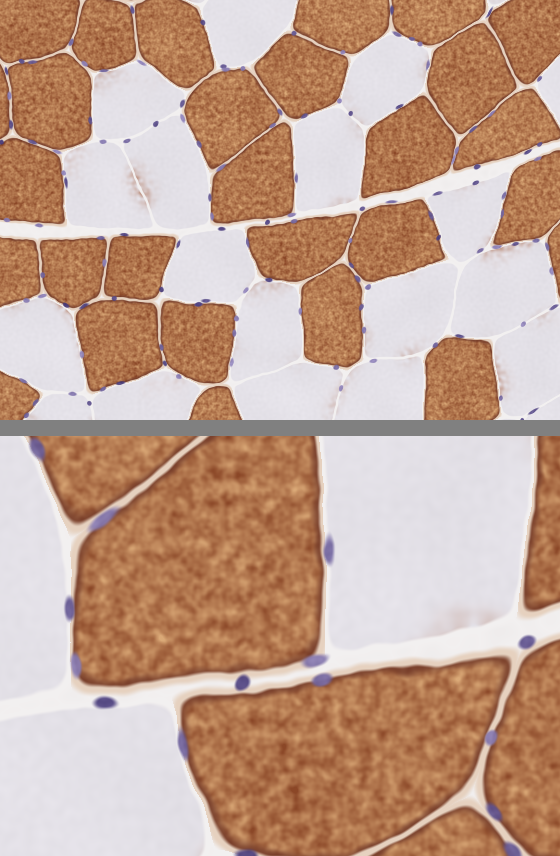
Top: the whole. Bottom: its middle third, enlarged.
Write a Shadertoy shader that draws this texture.

```glsl
// Stained muscle tissue in cross section: brown and pale fibres, thin seams, blue nuclei.
// Fibres are rounded Voronoi cells, split by a curved band of connective tissue;
// nuclei are scattered on a grid and pulled onto the nearest fibre border.

#define FIBRE_SIZE 0.19
#define BROWN_SHARE 0.56
#define CORNER_SHARPNESS 26.0
#define SEAM_HALF_WIDTH 0.0028
#define SOFTNESS 0.0016
#define GRAIN_SCALE 92.0
#define NUCLEUS_GRID 0.06
#define NUCLEUS_SHARE 0.62
#define NUCLEUS_RADII vec2(0.0092, 0.0050)

const vec3 BROWN_DARK = vec3(0.57, 0.31, 0.18);
const vec3 BROWN_LIGHT = vec3(0.83, 0.63, 0.44);
const vec3 RIM = vec3(0.43, 0.21, 0.15);
const vec3 PALE = vec3(0.893, 0.882, 0.908);
const vec3 STAIN = vec3(0.70, 0.49, 0.40);
const vec3 SEAM_CREAM = vec3(0.90, 0.82, 0.75);
const vec3 SEAM_WHITE = vec3(0.95, 0.94, 0.94);
const vec3 NUCLEUS_DARK = vec3(0.27, 0.22, 0.47);
const vec3 NUCLEUS_LIGHT = vec3(0.58, 0.53, 0.74);

struct Fibre {
    vec2 id;        // grid cell of its seed
    vec2 outward;   // direction to the nearest border
    float border;   // distance to that border
    float depth;    // the same with rounded corners
};

vec2 hash2(vec2 p) {
    vec3 q = fract(p.xyx * vec3(0.1031, 0.1030, 0.0973));
    q += dot(q, q.yzx + 33.33);
    return fract((q.xx + q.yz) * q.zy);
}

float gradientNoise(vec2 p) {
    vec2 i = floor(p), f = fract(p);
    vec2 u = f * f * f * (f * (f * 6.0 - 15.0) + 10.0);
    vec2 e = vec2(0.0, 1.0);
    float a = dot(hash2(i) * 2.0 - 1.0, f);
    float b = dot(hash2(i + e.yx) * 2.0 - 1.0, f - e.yx);
    float c = dot(hash2(i + e.xy) * 2.0 - 1.0, f - e.xy);
    float d = dot(hash2(i + e.yy) * 2.0 - 1.0, f - e.yy);
    return mix(mix(a, b, u.x), mix(c, d, u.x), u.y);
}

float bandHeight(float x) { return 0.445 + 0.18 * (x - 0.25) * (x - 0.25); }

float bandHalfWidth(float x) { return 0.005 + 0.014 * pow(abs(cos(x * 2.9)), 4.0); }

// Staggered, jittered seed of a fibre
vec2 seedOf(vec2 id) {
    return id + vec2(0.5 * mod(id.y, 2.0) - 0.25, 0.0) + mix(vec2(0.2), vec2(0.8), hash2(id + 71.0));
}

// Voronoi search limited to the seeds on this side of the band (y = 0)
Fibre findFibre(vec2 p) {
    vec2 s = p / FIBRE_SIZE, base = floor(s), toSeed = vec2(0.0);
    Fibre f;
    float nearest = 1e5;
    for (int k = 0; k < 25; k++) {
        vec2 id = base + vec2(k % 5 - 2, k / 5 - 2);
        if ((id.y < 0.0) != (s.y < 0.0)) continue;
        vec2 r = seedOf(id) - s;
        if (dot(r, r) < nearest) { nearest = dot(r, r); toSeed = r; f.id = id; }
    }
    f.border = abs(p.y) - bandHalfWidth(p.x);
    f.outward = vec2(0.0, p.y < 0.0 ? 1.0 : -1.0);
    float sum = exp(-CORNER_SHARPNESS * f.border / FIBRE_SIZE);
    for (int k = 0; k < 25; k++) {
        vec2 id = base + vec2(k % 5 - 2, k / 5 - 2);
        if ((id.y < 0.0) != (s.y < 0.0) || id == f.id) continue;
        vec2 r = seedOf(id) - s, n = normalize(r - toSeed);
        float d = dot(0.5 * (r + toSeed), n);
        sum += exp(-CORNER_SHARPNESS * d);
        if (d * FIBRE_SIZE < f.border) { f.border = d * FIBRE_SIZE; f.outward = n; }
    }
    f.depth = -log(sum) / CORNER_SHARPNESS * FIBRE_SIZE;
    return f;
}

// Brown fibres spread evenly, in small clusters
bool isBrown(vec2 id) {
    return fract(id.x * 0.37 + id.y * 0.21 + 0.3 * hash2(id + 13.0).x) < BROWN_SHARE;
}

vec3 brownFibre(vec2 p, Fibre f) {
    float grain = 0.52 + 0.75 * gradientNoise(p * GRAIN_SCALE) + 0.45 * gradientNoise(p * GRAIN_SCALE * 2.1 + 9.0);
    grain += 0.35 * (abs(gradientNoise(p * GRAIN_SCALE * 0.8 + 40.0)) - 0.17);
    grain += 0.25 * gradientNoise(p * 14.0) + 0.14 * (hash2(f.id).y - 0.5);
    vec3 color = mix(BROWN_DARK, BROWN_LIGHT, clamp(grain, -0.1, 1.1));
    float rim = 1.0 - smoothstep(0.003, 0.010, f.depth + 0.004 * gradientNoise(p * 45.0));
    return mix(color, RIM, 0.75 * rim);
}

vec3 paleFibre(vec2 p, Fibre f) {
    vec3 color = PALE + 0.02 * gradientNoise(p * 110.0) + 0.025 * gradientNoise(p * 9.0);
    float patches = smoothstep(0.0, 0.4, gradientNoise(p * 8.0 + 5.0));
    float speckle = clamp(0.5 + 1.2 * gradientNoise(p * 75.0), 0.0, 1.0);
    return mix(color, STAIN, patches * speckle * exp(-max(f.depth, 0.0) / 0.016));
}

vec3 addNuclei(vec3 color, vec2 p) {
    vec2 base = floor(p / NUCLEUS_GRID);
    for (int k = 0; k < 9; k++) {
        vec2 cell = base + vec2(k % 3 - 1, k / 3 - 1);
        vec2 chance = hash2(cell + 201.0), shape = hash2(cell + 307.0);
        if (chance.x > NUCLEUS_SHARE) continue;
        vec2 center = (cell + hash2(cell + 409.0)) * NUCLEUS_GRID;
        Fibre f = findFibre(center);
        if (f.border > 0.03) continue;
        center += f.outward * (f.border + 0.010 * (chance.y - 0.5));
        vec2 r = p - center, along = vec2(-f.outward.y, f.outward.x);
        vec2 radii = NUCLEUS_RADII * mix(vec2(0.65, 1.1), vec2(1.25, 0.75), shape.x);
        float d = (length(vec2(dot(r, along), dot(r, f.outward)) / radii) - 1.0) * radii.y;
        vec3 tint = mix(NUCLEUS_DARK, NUCLEUS_LIGHT, shape.y) + 0.08 * gradientNoise(p * 160.0);
        color = mix(color, tint, 0.92 * (1.0 - smoothstep(-SOFTNESS, SOFTNESS, d)));
    }
    return color;
}

void mainImage(out vec4 fragColor, in vec2 fragCoord) {
    vec2 p = fragCoord / iResolution.y;
    // Bend the borders and straighten the band to y = 0
    vec2 q = p + 0.010 * vec2(gradientNoise(p * 13.0), gradientNoise(p * 13.0 + 50.0));
    q += 0.0025 * vec2(gradientNoise(p * 60.0), gradientNoise(p * 60.0 + 30.0));
    q.y -= bandHeight(q.x);

    Fibre f = findFibre(q);
    bool brown = isBrown(f.id);
    vec3 body = brown ? brownFibre(p, f) : paleFibre(p, f);
    vec3 seam = brown ? SEAM_CREAM : SEAM_WHITE;
    seam = mix(SEAM_WHITE - 0.03 * abs(gradientNoise(p * 40.0)), seam, smoothstep(-0.005, 0.0, f.depth));
    float inside = smoothstep(-SOFTNESS, SOFTNESS, f.depth - SEAM_HALF_WIDTH);
    vec3 color = mix(seam, body, inside);
    if (f.border < 0.03) color = addNuclei(color, q);
    fragColor = vec4(clamp(color, 0.0, 1.0), 1.0);
}
```
